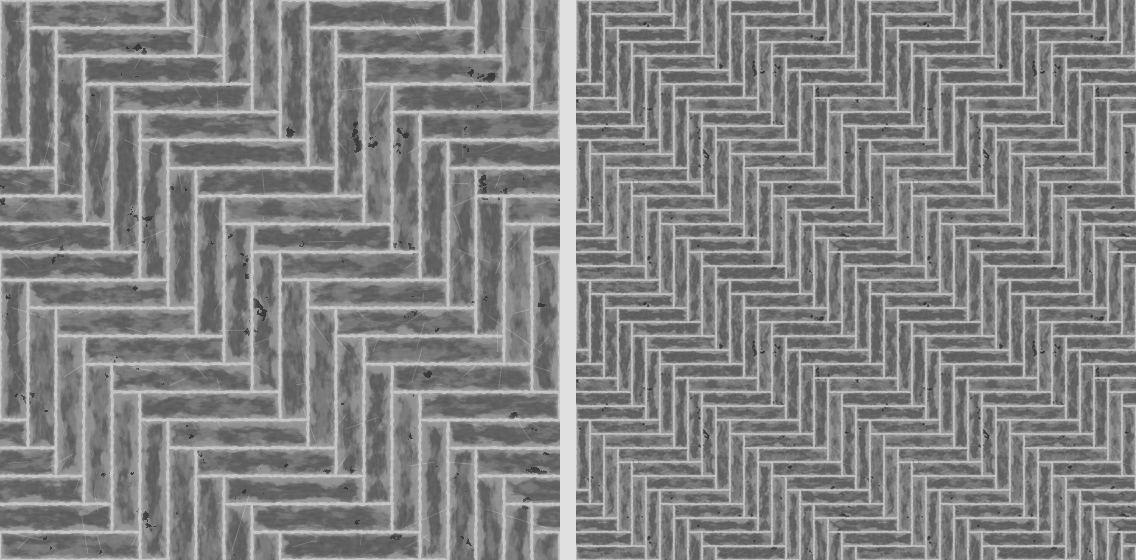
Left: one tile. Right: repeated 2 by 2.
Give the GLSL for this texture, as a Shadertoy shader.

```glsl
const float GRID = 20.0;          // brick widths across the canvas
const float BRICK_LENGTH = 5.0;   // in brick widths
const float GROUT_HALF = 0.05;
const float GROUT_ROUGHNESS = 0.035;
const float EDGE_WEAR = 0.13;     // mean depth of the worn rim
const float WEAR_RAGGEDNESS = 0.38;
const float UPRIGHT_WEAR = 0.05;  // extra wear on upright bricks
const float STAIN_LEVEL = 0.84;   // higher leaves fewer stains
const float SCRATCH_CHANCE = 0.4;
const float SCRATCH_WIDTH = 0.018;

const vec3 GROUT = vec3(0.77);
const vec3 RIM = vec3(0.67);
const vec3 WORN = vec3(0.57);
const vec3 FADED = vec3(0.48);
const vec3 CORE = vec3(0.375);
const vec3 STAIN = vec3(0.2);

vec2 hash2(vec2 p) {
    vec3 q = fract(vec3(p.xyx) * vec3(0.1031, 0.1030, 0.0973));
    q += dot(q, q.yzx + 33.33);
    return fract((q.xx + q.yz) * q.zy);
}

float cornerSlope(vec2 corner, vec2 offset, vec2 period) {
    float angle = 6.28319 * hash2(mod(corner, period) + 7.0).x;
    return dot(vec2(cos(angle), sin(angle)), offset);
}

// Gradient noise that wraps after a whole number of lattice steps
float noise(vec2 p, vec2 period) {
    vec2 i = floor(p), f = p - i;
    vec2 u = f * f * f * (f * (f * 6.0 - 15.0) + 10.0);
    vec2 e = vec2(1.0, 0.0);
    float low = mix(cornerSlope(i, f, period), cornerSlope(i + e.xy, f - e.xy, period), u.x);
    float high = mix(cornerSlope(i + e.yx, f - e.yx, period), cornerSlope(i + e.xx, f - e.xx, period), u.x);
    return mix(low, high, u.y);
}

float fbm(vec2 p, vec2 frequency) {
    float sum = 0.0, amplitude = 1.0;
    for (int i = 0; i < 5; i++) {
        sum += amplitude * noise(p * frequency, GRID * frequency);
        frequency *= 2.0;
        amplitude *= 0.55;
    }
    return sum;
}

// Herringbone: xy = position along and across the brick, zw = brick id
vec4 herringbone(vec2 p, out bool upright) {
    vec2 cell = floor(p), f = p - cell;
    float stepIndex = mod(cell.x - cell.y - 1.0, 2.0 * BRICK_LENGTH);
    upright = stepIndex > BRICK_LENGTH - 0.5;
    float along = upright ? 2.0 * BRICK_LENGTH - 1.0 - stepIndex : stepIndex;
    vec2 id = mod(cell - (upright ? vec2(0.0, along) : vec2(along, 0.0)), GRID);
    return vec4(upright ? f.yx : f, id) + vec4(along, 0.0, 0.0, 0.0);
}

// One random hairline in some tiles of three wrapping grids
float scratches(vec2 uv, float pixel) {
    float cover = 0.0;
    for (int i = 0; i < 3; i++) {
        float count = 6.0 + 4.0 * float(i);
        vec2 p = uv * count, id = floor(p);
        vec2 seed = hash2(id + 41.0 * float(i + 1));
        vec2 shape = hash2(id + 83.0 * float(i + 1));
        vec2 q = p - id - 0.5 - 0.2 * (seed - 0.5);
        float angle = 6.28319 * shape.x;
        vec2 dir = vec2(cos(angle), sin(angle));
        float reach = mix(0.12, 0.36, shape.y);
        float dist = length(q - dir * clamp(dot(q, dir), -reach, reach)) * GRID / count;
        float width = max(SCRATCH_WIDTH, pixel);
        float line = (1.0 - smoothstep(0.0, width, dist)) * SCRATCH_WIDTH / width;
        cover = max(cover, line * step(seed.y, SCRATCH_CHANCE));
    }
    return cover;
}

void mainImage(out vec4 fragColor, in vec2 fragCoord) {
    vec2 uv = fragCoord / iResolution.xy;
    vec2 p = vec2(uv.x, 1.0 - uv.y) * GRID;
    float pixel = GRID / min(iResolution.x, iResolution.y);

    bool upright;
    vec4 brick = herringbone(p, upright);
    vec2 random = hash2(brick.zw + 3.0);
    vec2 local = brick.xy + GRID * hash2(brick.zw + 59.0);
    vec2 toEdge = min(brick.xy, vec2(BRICK_LENGTH, 1.0) - brick.xy);
    float edge = min(toEdge.x, toEdge.y);

    // Brick face: cloudy tone and fine lengthwise grain
    float clouds = fbm(local + 5.0, vec2(1.0, 2.0)) + 0.6 * (random.x - 0.5);
    vec3 color = mix(CORE, FADED, smoothstep(-0.1, 0.5, clouds + (upright ? 0.1 : 0.0)));
    color += 0.035 * noise(local * vec2(3.0, 10.0), GRID * vec2(3.0, 10.0));

    // Ragged worn rim
    float depth = EDGE_WEAR + 0.12 * (random.y - 0.5) + (upright ? UPRIGHT_WEAR : 0.0);
    float ragged = WEAR_RAGGEDNESS * fbm(local, vec2(1.0, 2.0));
    color = mix(color, WORN, 1.0 - smoothstep(-0.1, 0.13, edge - depth + ragged));
    color += 0.03 * fbm(p, vec2(4.0));

    // Scratches and clustered dark stains
    color += 0.2 * scratches(uv, pixel);
    float stain = fbm(p, vec2(2.0)) + 1.2 * noise(p * 0.5, vec2(GRID * 0.5));
    color = mix(color, STAIN, 0.9 * smoothstep(STAIN_LEVEL, STAIN_LEVEL + 0.08, stain));

    // Grout with a pale fringe
    float rough = edge + GROUT_ROUGHNESS * noise(p * 7.0, vec2(GRID * 7.0));
    color = mix(color, RIM, 0.75 * exp(-18.0 * max(rough - GROUT_HALF, 0.0)));
    float soft = max(0.015, 0.5 * pixel);
    float grout = 1.0 - smoothstep(GROUT_HALF - soft, GROUT_HALF + soft, rough);
    color = mix(color, GROUT + 0.06 * noise(p * 5.0, vec2(GRID * 5.0)), grout);

    fragColor = vec4(clamp(color, 0.0, 1.0), 1.0);
}
```
